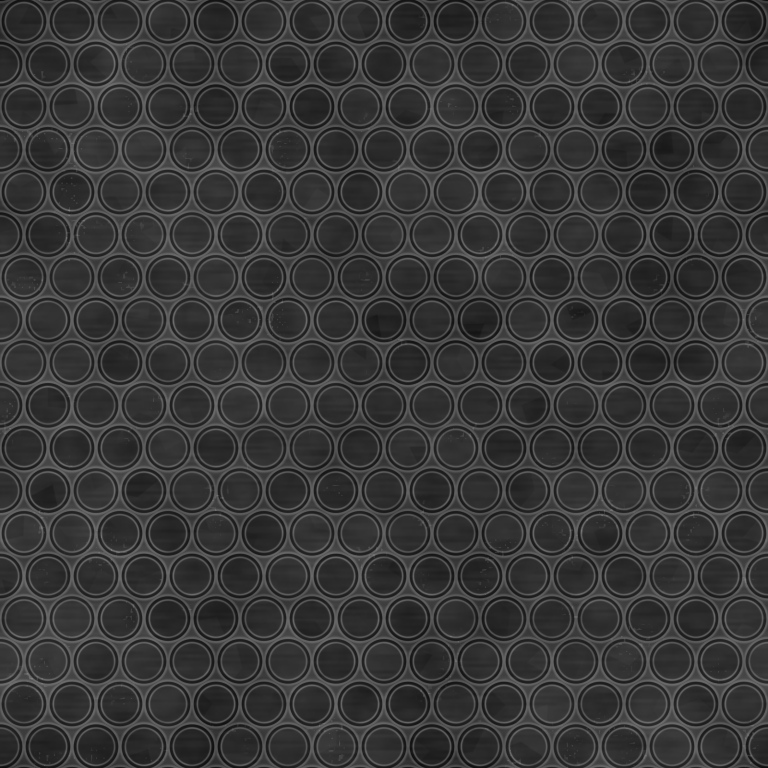
This pattern is drawn by a WebGL 2 fragment shader. Its source:

```glsl
#version 300 es
precision highp float;
// Dark sheet of round studs in staggered rows, each with a pale ring inside a dark groove.
// The nearest stud centre gives the radial profile; hashes and tiling value noise
// add tone changes, cut facets, brushed streaks, haze and specks of wear.

uniform vec2 u_resolution;
out vec4 fragColor;

const vec2 GRID = vec2(16.0, 18.0);      // studs across, rows down
// Radii and widths, in stud spacings
const float RING_RADIUS = 0.388;
const float RING_WIDTH = 0.020;
const float GROOVE_RADIUS = 0.436;
const float GROOVE_HALF = 0.027;
const float GROOVE_BLUR = 0.014;
const float RIM_RADIUS = 0.487;
const float RIM_WIDTH = 0.030;
// Grey levels
const float DISC_TONE = 0.178;
const float GROOVE_TONE = 0.122;
const float SHEET_TONE = 0.240;
const float RING_TONE = 0.385;
const float RIM_GAIN = 0.130;
// Wear strengths
const float STUD_VARIATION = 0.050;
const float FACET_GAIN = 0.034;
const float MOTTLE_GAIN = 0.060;
const float STREAK_GAIN = 0.034;
const float HAZE_GAIN = 0.150;
const float SPECK_GAIN = 0.090;

float hash(vec2 p) {
    vec3 q = fract(vec3(p.xyx) * vec3(0.1031, 0.1030, 0.0973));
    q += dot(q, q.yzx + 33.33);
    return fract((q.x + q.y) * q.z);
}

// Value noise over the unit canvas that repeats at its borders
float tilingNoise(vec2 uv, vec2 cells) {
    vec2 p = uv * cells;
    vec2 i = floor(p);
    vec2 f = p - i;
    f = f * f * (3.0 - 2.0 * f);
    vec2 a = mod(i, cells);
    vec2 b = mod(i + 1.0, cells);
    return mix(mix(hash(a), hash(vec2(b.x, a.y)), f.x),
               mix(hash(vec2(a.x, b.y)), hash(b), f.x), f.y);
}

float cloud(vec2 uv, float cells) {
    float sum = 0.0;
    float weight = 0.5;
    for (int octave = 0; octave < 4; octave++) {
        sum += weight * tilingNoise(uv, vec2(cells));
        cells *= 2.0;
        weight *= 0.5;
    }
    return sum / 0.9375;
}

// Offset from the nearest stud centre (xy) and that stud's wrapped index (zw)
vec4 nearestStud(vec2 uv) {
    vec2 p = uv * GRID;
    vec4 best = vec4(9.0);
    for (int k = -1; k <= 1; k++) {
        float row = floor(p.y) + float(k);
        float shift = 0.5 * mod(row, 2.0);
        float column = floor(p.x - shift + 0.5);
        vec2 offset = p - vec2(column + shift, row + 0.5);
        offset.y *= GRID.x / GRID.y;
        if (dot(offset, offset) < dot(best.xy, best.xy))
            best = vec4(offset, mod(vec2(column, row), GRID));
    }
    return best;
}

// Soft line of given width, dimmed instead of thinned below one pixel
float softLine(float d, float width, float pixel) {
    float w = max(width, 0.6 * pixel);
    return exp(-d * d / (w * w)) * width / w;
}

// Wedge between two random straight cuts
float facet(vec2 p, vec2 id, float pixel) {
    float angle = 6.2832 * hash(id + 17.0);
    float turn = angle + mix(0.8, 2.2, hash(id + 29.0));
    vec2 pivot = 0.3 * (vec2(hash(id + 41.0), hash(id + 53.0)) - 0.5);
    float cutA = dot(p - pivot, vec2(cos(angle), sin(angle)));
    float cutB = dot(p - pivot, vec2(cos(turn), sin(turn)));
    return smoothstep(-pixel, pixel, min(cutA, cutB));
}

void main() {
    vec2 uv = gl_FragCoord.xy / u_resolution;
    float pixel = GRID.x / u_resolution.x;
    vec4 stud = nearestStud(uv);
    vec2 p = stud.xy;
    vec2 id = stud.zw;
    float r = length(p);

    float haze = cloud(uv, 7.0) - 0.5;
    float mottling = cloud(uv + 0.19, 36.0) - 0.5;
    float streak = tilingNoise(uv, vec2(24.0, 240.0)) - 0.5;

    // Stud face: own tone, an occasional facet, mottling
    float tone = hash(id + 5.0) - 0.5;
    float disc = DISC_TONE + STUD_VARIATION * tone + MOTTLE_GAIN * mottling;
    float facetSign = hash(id + 67.0) < 0.5 ? -1.0 : 0.7;
    float hasFacet = step(0.4, hash(id + 71.0));
    disc += FACET_GAIN * hasFacet * facetSign * hash(id + 83.0) * facet(p, id, pixel);

    // Sheet between studs: pale glowing rim and faint light bands along the rows
    float band = tilingNoise(uv, vec2(3.0, 36.0)) - 0.5;
    float sheet = SHEET_TONE + 0.05 * band + MOTTLE_GAIN * mottling;
    sheet += RIM_GAIN * softLine(r - RIM_RADIUS, RIM_WIDTH, pixel);

    // Radial profile
    float edge = max(0.6 * pixel, GROOVE_BLUR);
    float color = mix(disc, sheet, smoothstep(-edge, edge, r - GROOVE_RADIUS));
    float groove = 1.0 - smoothstep(-edge, edge, abs(r - GROOVE_RADIUS) - GROOVE_HALF);
    color = mix(color, GROOVE_TONE + 0.3 * STUD_VARIATION * tone, groove);
    float ringWear = 0.9 + 0.8 * mottling;
    color = mix(color, RING_TONE, ringWear * softLine(r - RING_RADIUS, RING_WIDTH, pixel));

    // Wear across the whole sheet
    color += STREAK_GAIN * streak + HAZE_GAIN * haze * mix(0.55, 1.0, smoothstep(0.38, 0.5, r));
    float patchMask = smoothstep(0.74, 0.92, tilingNoise(uv + 0.37, vec2(26.0)));
    float specks = smoothstep(0.72, 0.95, tilingNoise(uv, vec2(310.0)));
    color += SPECK_GAIN * patchMask * specks;

    fragColor = vec4(vec3(clamp(color, 0.0, 1.0)), 1.0);
}
```
